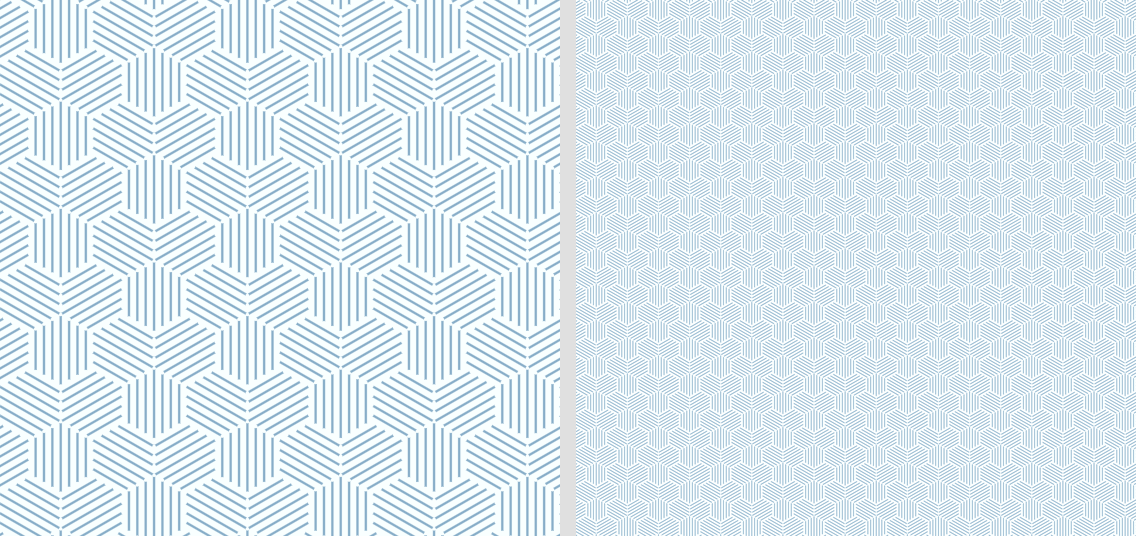
Left: one tile. Right: repeated 3 by 3.
A Shadertoy shader for this pattern:

```glsl
// Woven hexagon pattern: a 9 x 10 honeycomb in which every hexagon holds seven
// parallel strokes. Neighbouring hexagons turn their strokes by 60 degrees in a
// cycle of three, so the canvas tiles: 9 is a multiple of 3 and 10 is even.

const vec2 GRID = vec2(9.0, 10.0);            // hexagons across, rows down
const vec2 ANCHOR = vec2(0.976, 5.466);       // centre of one upright hexagon, in grid units
const float ROW_HEIGHT = 0.8660254;           // row distance for hexagons of width 1
const float HEX_RADIUS = 0.5773503;           // centre to corner, also tan(30 degrees)

const float STROKE_SPACING = 0.1345;
const float STROKE_WIDTH = 0.037;
const float STROKE_INSET = 0.027;             // gap between stroke end and hexagon edge
const float OUTER_STROKE = 3.0;               // strokes on each side of the middle one

const vec3 PAPER = vec3(0.975, 1.0, 1.0);
const vec3 INK = vec3(0.53, 0.68, 0.785);

// Centre of the nearest hexagon in xy; z is 1 on the shifted rows.
vec3 nearestHexagon(vec2 p) {
    vec2 period = vec2(1.0, 2.0 * ROW_HEIGHT);
    vec2 straight = round(p / period) * period;
    vec2 shifted = (floor(p / period) + 0.5) * period;
    vec2 a = p - straight;
    vec2 b = p - shifted;
    return dot(a, a) < dot(b, b) ? vec3(straight, 0.0) : vec3(shifted, 1.0);
}

// Coordinates of p along an axis at the given angle and across it.
vec2 turn(vec2 p, float angle) {
    float c = cos(angle), s = sin(angle);
    return vec2(c * p.x + s * p.y, c * p.y - s * p.x);
}

// Signed distance to upright strokes trimmed to a pointed-top hexagon.
float strokeDistance(vec2 p, float spacing, float width, float inset) {
    float index = clamp(round(p.x / spacing), -OUTER_STROKE, OUTER_STROKE);
    float center = index * spacing;
    float halfLength = HEX_RADIUS - abs(center) * HEX_RADIUS - inset;
    return max(abs(p.x - center) - 0.5 * width, abs(p.y) - halfLength);
}

void mainImage(out vec4 fragColor, in vec2 fragCoord) {
    vec2 p = fragCoord / iResolution.xy * GRID - ANCHOR;
    p.y *= ROW_HEIGHT;
    float pixel = GRID.x / iResolution.x;

    // Stroke direction cycles through three turns along each row
    vec3 hexagon = nearestHexagon(p);
    float direction = mod(round(hexagon.x + 1.5 * hexagon.z), 3.0);
    vec2 local = turn(p - hexagon.xy, radians(60.0) * direction);

    // Softly edged ink on paper
    float d = strokeDistance(local, STROKE_SPACING, STROKE_WIDTH, STROKE_INSET);
    float ink = 1.0 - smoothstep(-0.8 * pixel, 0.8 * pixel, d);
    fragColor = vec4(mix(PAPER, INK, ink), 1.0);
}
```
